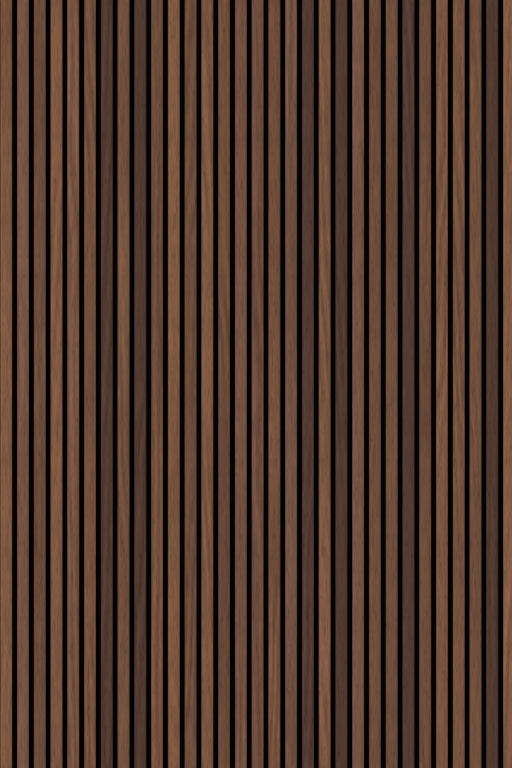
A Shadertoy shader for this texture:

```glsl
// Vertical walnut slats separated by narrow black gaps.
// Each slat gets its own hashed tone, slow shading along its length,
// fine stretched-noise grain and, on some slats, slanted growth rings.

const float SLATS = 30.55;       // slat pitches across the canvas width
const float PHASE = 0.129;       // part of a pitch hidden beyond the left edge
const float FACE_HALF = 0.365;   // half width of a slat face, in pitches
const float EDGE_SHADE = 0.09;   // width of the rounded dark edge, in pitches
const float GRAIN = 0.13;        // strength of the fine fibres
const float RINGS = 0.13;        // strength of the growth rings
const float DARK_SHARE = 0.13;   // share of slats cut from dark wood

const vec3 GAP = vec3(0.016, 0.010, 0.010);
const vec3 WARM = vec3(0.485, 0.340, 0.250);
const vec3 ROSY = vec3(0.455, 0.325, 0.268);
const vec3 BROWN = vec3(0.385, 0.270, 0.208);
const vec3 DARK = vec3(0.290, 0.208, 0.178);

float hash(vec2 p) {
    return fract(sin(dot(p, vec2(127.1, 311.7))) * 43758.5453);
}

float noise(vec2 p) {
    vec2 i = floor(p), f = fract(p);
    f = f * f * (3.0 - 2.0 * f);
    return mix(mix(hash(i), hash(i + vec2(1, 0)), f.x),
               mix(hash(i + vec2(0, 1)), hash(i + vec2(1, 1)), f.x), f.y);
}

// Base tone of one slat, drifting slowly along its length
vec3 slatTone(float id, float y) {
    float pick = hash(vec2(id, 3.0));
    vec3 tone = mix(WARM, ROSY, smoothstep(0.35, 0.75, pick));
    float drift = noise(vec2(id * 7.3, y * 3.5 + id * 5.1));
    float brown = hash(vec2(id, 11.0)) * 0.75 + (drift - 0.5) * 0.6;
    tone = mix(tone, BROWN, clamp(brown, 0.0, 1.0));
    return mix(tone, DARK, 0.85 * step(hash(vec2(id, 23.0)), DARK_SHARE));
}

// Brightness offset from fibres, pores and rings; u runs across the slat
float woodGrain(float id, float u, float y) {
    float shift = hash(vec2(id, 41.0)) * 90.0;
    float fibre = noise(vec2(u * 11.0 + shift, y * 30.0)) * 0.6
                + noise(vec2(u * 19.0 + shift, y * 110.0)) * 0.4 - 0.5;
    float pores = smoothstep(0.72, 0.95, noise(vec2(u * 15.0 - shift, y * 75.0)));

    // Rings: long slanted arcs, bent by low-frequency noise
    float lean = (hash(vec2(id, 57.0)) - 0.5) * 60.0;
    float bend = noise(vec2(u * 1.5 + shift, y * 5.0)) * 6.0;
    float ring = sin(u * 14.0 + y * lean + bend);
    float figured = smoothstep(0.45, 0.8, noise(vec2(id * 3.7, y * 2.5 + shift)));

    return GRAIN * (fibre * 1.6 - pores * 0.6) + RINGS * ring * figured * 0.6;
}

void mainImage(out vec4 fragColor, in vec2 fragCoord) {
    vec2 p = fragCoord / iResolution.x;
    float cell = p.x * SLATS + PHASE;
    float id = floor(cell);
    float u = fract(cell) - 0.5;
    float pixel = SLATS / iResolution.x;

    // Wood face with softly shaded edges
    vec3 wood = slatTone(id, p.y) * (1.0 + woodGrain(id, u, p.y));
    float inside = FACE_HALF - abs(u);
    wood *= mix(0.72, 1.03, smoothstep(0.0, EDGE_SHADE, inside));
    wood *= 1.0 - 0.10 * u;

    // Cut the gaps out
    float face = smoothstep(-0.5 * pixel, 0.5 * pixel, inside);
    fragColor = vec4(mix(GAP, wood, face), 1.0);
}
```
